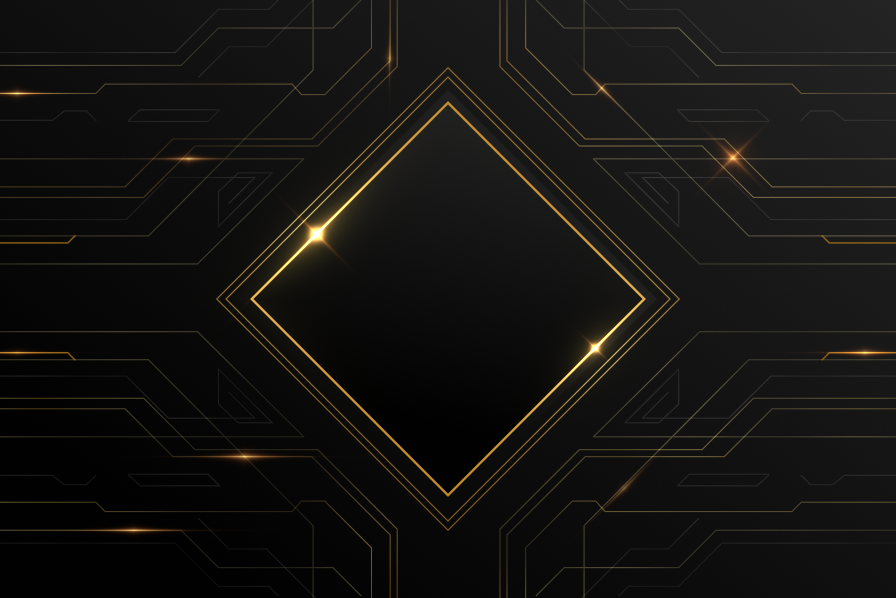
Reproduce this background procedurally as a WebGL 2 fragment shader.

```glsl
#version 300 es
precision highp float;
// Dark panel with mirrored gold circuit traces around a glowing diamond frame.

#define FRAME_RADIUS 168.0
#define TRACE_WIDTH 0.9
#define TRACE_GAIN 0.62
#define FAINT_GAIN 0.10
#define GOLD vec3(0.68, 0.46, 0.11)
#define PALE_GOLD vec3(0.66, 0.62, 0.40)
#define EMBER vec3(1.0, 0.42, 0.08)
#define LIGHT vec3(1.0, 0.86, 0.50)

uniform vec2 u_resolution;
out vec4 fragColor;

float unitsPerPixel;

float hash(vec2 p) {
    vec3 h = fract(vec3(p.xyx) * 0.1031);
    h += dot(h, h.yzx + 33.33);
    return fract((h.x + h.y) * h.z);
}

float noise(vec2 p) {
    vec2 i = floor(p), f = fract(p);
    f = f * f * (3.0 - 2.0 * f);
    vec2 e = vec2(0.0, 1.0);
    return mix(mix(hash(i), hash(i + e.yx), f.x),
               mix(hash(i + e.xy), hash(i + e.yy), f.x), f.y);
}

float segment(vec2 p, vec2 a, vec2 b) {
    vec2 d = b - a;
    float t = clamp(dot(p - a, d) / max(dot(d, d), 0.001), 0.0, 1.0);
    return length(p - a - d * t);
}

// Distance to a bent trace with five corners
float trace(vec2 p, vec2 a, vec2 b, vec2 c, vec2 d, vec2 e) {
    return min(min(segment(p, a, b), segment(p, b, c)),
               min(segment(p, c, d), segment(p, d, e)));
}

float stroke(float dist, float width) {
    return clamp(0.5 + (0.5 * width - dist) / unitsPerPixel, 0.0, 1.0);
}

// Thin streak of light, tapered along its direction
float streak(vec2 p, vec2 dir, float reach, float width) {
    vec2 s = vec2(dot(p, dir), dot(p, vec2(-dir.y, dir.x)));
    float taper = exp(-abs(s.x) * 2.5 / reach);
    return taper * exp(-abs(s.y) / (width * (0.25 + taper)));
}

vec3 flare(vec2 p, vec2 dir, float reach, float width) {
    float s = streak(p, dir, reach, width);
    return s * mix(EMBER, LIGHT, s) * 0.85;
}

void main() {
    // Grid 512 units high, centred
    unitsPerPixel = 512.0 / u_resolution.y;
    vec2 p = (gl_FragCoord.xy - 0.5 * u_resolution) * unitsPerPixel;
    const vec2 rising = vec2(0.7071, 0.7071), falling = vec2(0.7071, -0.7071);
    const vec2 level = vec2(1.0, 0.0), upright = vec2(0.0, 1.0);

    // Backdrop, lighter towards the upper right
    float shade = 0.060 + 0.00011 * p.x + 0.00015 * p.y;
    vec3 color = vec3(max(shade, 0.004));

    // One quadrant, measured from its outer corner
    vec2 q = vec2(384.0, 255.0) - abs(p - vec2(0.5, 1.0));
    float rim = trace(q, vec2(-9, 56), vec2(155, 56), vec2(187, 24), vec2(285, 24), vec2(309, 0));
    float hook = min(trace(q, vec2(-9, 80), vec2(82, 80), vec2(90, 72), vec2(250, 72), vec2(258, 81)),
                     trace(q, vec2(258, 81), vec2(278, 81), vec2(318, 41), vec2(318, 20), vec2(318, -9)));
    float diagonal = trace(q, vec2(-9, 202), vec2(127, 202), vec2(268, 60), vec2(268, 30), vec2(268, -9));
    float wedge = trace(q, vec2(-9, 226), vec2(169, 226), vec2(260, 136), vec2(130, 136), vec2(-9, 136));
    float upper = min(trace(q, vec2(-9, 160), vec2(107, 160), vec2(148, 119), vec2(267, 119), vec2(334, 52)),
                      segment(q, vec2(334, 52), vec2(334, -9)));
    float lower = min(trace(q, vec2(-9, 169), vec2(123, 169), vec2(167, 125), vec2(272, 125), vec2(340, 57)),
                      segment(q, vec2(340, 57), vec2(340, -9)));
    float tab = min(segment(q, vec2(-9, 208), vec2(58, 208)), segment(q, vec2(58, 208), vec2(64, 202)));

    // Gold catches the light unevenly along each trace
    float sheen = 0.3 + 0.8 * noise(p / 70.0 + 40.0);
    float pale = max(max(stroke(rim, TRACE_WIDTH), stroke(wedge, TRACE_WIDTH)), stroke(diagonal, TRACE_WIDTH));
    float warm = stroke(min(hook, min(upper, lower)), TRACE_WIDTH);
    color += TRACE_GAIN * sheen * (pale * PALE_GOLD * 0.75 + warm * mix(GOLD, PALE_GOLD, noise(p / 50.0)));
    color = mix(color, GOLD, 0.75 * stroke(tab, 1.3));

    // Faint engraved traces
    float faint = trace(q, vec2(-9, 103), vec2(45, 103), vec2(55, 95), vec2(74, 95), vec2(82, 103));
    faint = min(faint, trace(q, vec2(110, 103), vec2(120, 94), vec2(188, 94), vec2(178, 104), vec2(110, 104)));
    faint = min(faint, trace(q, vec2(-9, 45), vec2(150, 45), vec2(187, 8), vec2(230, 8), vec2(238, 0)));
    faint = min(faint, trace(q, vec2(170, 66), vec2(196, 40), vec2(228, 40), vec2(268, 0), vec2(277, -9)));
    faint = min(faint, trace(q, vec2(187, 194), vec2(187, 164), vec2(204, 148), vec2(233, 148), vec2(187, 194)));
    faint = min(faint, trace(q, vec2(-9, 188), vec2(108, 188), vec2(144, 152), vec2(218, 152), vec2(196, 174)));
    color += FAINT_GAIN * stroke(faint, TRACE_WIDTH) * (0.3 + noise(p / 45.0));

    // Diamond: thin outer pair, raised border and graded face
    float radius = abs(p.x) + abs(p.y);
    float edge = (radius - FRAME_RADIUS) * 0.7071;
    vec2 toMain = p - vec2(-112.5, 55.5), toSmall = p - vec2(126, -42);
    float lit = exp(-length(toMain) / 70.0) + exp(-length(toSmall) / 60.0);
    float pair = min(abs(radius - 190.0), abs(radius - 198.0)) * 0.7071;
    color += stroke(pair, 1.0) * mix(GOLD, PALE_GOLD, min(lit, 1.0)) * (0.65 + 0.5 * lit);
    color += 0.035 * stroke((radius - 179.0) * 0.7071, 0.0) * smoothstep(-120.0, 200.0, p.x + p.y);
    float face = max(0.052 + 0.00045 * p.y + 0.00012 * p.x, 0.002);
    color = mix(color, vec3(face), stroke(edge, 0.0));

    // Frame line and the light spilling from it
    vec3 frameColor = mix(GOLD * 1.08, LIGHT, clamp(lit * 1.3, 0.0, 1.0));
    color = mix(color, frameColor, stroke(abs(edge), 2.0));
    float spill = exp(-abs(edge) / 14.0);
    color += spill * vec3(0.42, 0.36, 0.14) * exp(-length(toMain) / 38.0);
    color += spill * vec3(0.35, 0.29, 0.12) * exp(-length(toSmall) / 20.0);

    // Star glints on the frame and the right-hand traces
    color += flare(toMain, rising, 70.0, 2.5) + flare(toMain, falling, 32.0, 2.2);
    color += LIGHT * exp(-dot(toMain, toMain) / 30.0);
    color += flare(toSmall, rising, 50.0, 1.8) + flare(toSmall, falling, 16.0, 1.6);
    color += LIGHT * 0.7 * exp(-dot(toSmall, toSmall) / 12.0);
    vec2 toStar = p - vec2(244, 121);
    color += 0.6 * (flare(toStar, rising, 36.0, 2.2) + flare(toStar, falling, 36.0, 2.2));
    color += EMBER * 0.25 * exp(-length(toStar) / 8.0);

    // Streaks running along the traces
    color += flare(p - vec2(-369, 176), level, 45.0, 1.5) + flare(p - vec2(-222, 120), level, 42.0, 1.5);
    color += flare(p - vec2(-174, -135), level, 55.0, 2.0) + flare(p - vec2(-269, -198), level, 75.0, 1.3);
    color += flare(p - vec2(357, -46), level, 50.0, 1.5) + 0.5 * flare(p - vec2(-369, -46), level, 60.0, 1.3);
    color += 0.8 * flare(p - vec2(132, 180), falling, 32.0, 1.6);
    color += 0.6 * flare(p - vec2(151, -162), rising, 50.0, 1.3);
    color += 0.6 * flare(p - vec2(-50, 206), upright, 32.0, 1.6);

    color += (hash(gl_FragCoord.xy) - 0.5) / 255.0;
    fragColor = vec4(clamp(color, 0.0, 1.0), 1.0);
}
```
